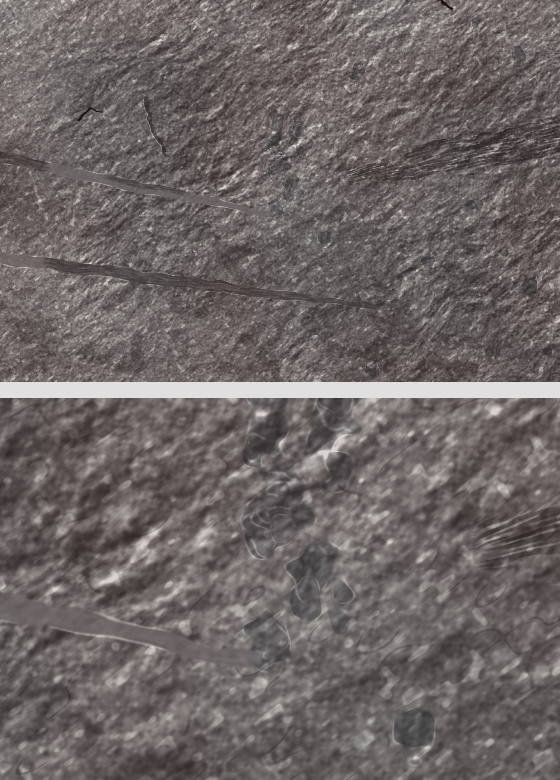
Top, the full canvas; bottom, a detail of the centre.
Reproduce this texture procedurally as a WebGL 1 fragment shader.

```glsl
precision highp float;
// Weathered grey-brown shale slab with dark fossil stems, fibres and blotches.
uniform vec2 u_resolution;

float hash(vec2 p) {
  return fract(sin(dot(p, vec2(127.1, 311.7))) * 43758.545);
}
float noise(vec2 p) {
  vec2 i = floor(p), f = fract(p);
  f = f * f * (3.0 - 2.0 * f);
  return mix(mix(hash(i), hash(i + vec2(1, 0)), f.x),
             mix(hash(i + vec2(0, 1)), hash(i + vec2(1, 1)), f.x), f.y);
}
float fbm(vec2 p) {
  float sum = 0.0, amp = 0.5;
  for (int i = 0; i < 5; i++) {
    sum += amp * noise(p);
    p = mat2(1.6, 1.2, -1.2, 1.6) * p + 7.3;
    amp *= 0.5;
  }
  return sum;
}
// Distance along and across the line from a to b.
vec2 lineCoords(vec2 p, vec2 a, vec2 b) {
  vec2 d = normalize(b - a), q = p - a;
  return vec2(dot(q, d), dot(q, vec2(-d.y, d.x)));
}
float inside(float d, float soft) {
  return 1.0 - smoothstep(-soft, soft, d);
}
float span(float x, float start, float end, float soft) {
  return smoothstep(start - soft, start + soft, x) * inside(x - end, soft);
}
float stroke(vec2 p, vec2 a, vec2 b, float width) {
  vec2 s = lineCoords(p, a, b);
  return span(s.x, 0.0, length(b - a), 0.002) * inside(abs(s.y) - width, 0.002);
}
// Rock height along the diagonal cleavage, with bent layers.
float slabHeight(vec2 p) {
  vec2 q = lineCoords(p, vec2(0.0), vec2(0.8, 0.6));
  return fbm((q + 0.03 * noise(p * 11.0)) * vec2(25.0, 44.0));
}
// Flattened stem: x is tone, y is how far the film or body hides the grain.
vec2 addStem(vec2 state, vec2 s, float len, float width, float film) {
  float w = width * (1.0 - 0.5 * smoothstep(0.5 * len, len, s.x)) + 0.005 * (noise(s * 35.0) - 0.5);
  float ends = span(s.x, -0.1, len, 0.01);
  float body = ends * inside(abs(s.y) - w, 0.0015);
  float streak = noise(s * vec2(45.0, 330.0));
  float tone = mix(state.x, 0.41 + 0.04 * streak, body * 0.85);
  tone = mix(tone, 0.19 + 0.19 * streak, body * film);
  float edge = ends * inside(abs(abs(s.y) - w) - 0.001, 0.0015);
  tone += 0.2 * edge * smoothstep(0.5, 0.7, noise(s * 45.0));
  return vec2(tone, max(state.y, body * (0.75 - 0.25 * film)));
}
// Darkness and broken pale rim of a rounded blotch.
vec2 blotch(vec2 p, vec2 center, float radius) {
  float d = length((p - center) * vec2(1.0, 0.8)) - radius + 0.02 * (noise(p * 75.0) - 0.5);
  return vec2(inside(d, 0.003), inside(abs(d) - 0.001, 0.0015) * smoothstep(0.3, 0.7, noise(p * 95.0)));
}
// Spreading bundle of dark fibres with pale threads.
float addFibres(float tone, vec2 s, float len) {
  float w = 0.018 + 0.034 * sqrt(clamp(s.x / len, 0.0, 1.0));
  float ragged = 0.045 * (noise(s * vec2(16.0, 80.0)) - 0.5);
  float mask = span(s.x, 0.0, len, 0.02) * inside(abs(s.y) - w + ragged, 0.006);
  float fibre = noise(vec2(s.x * 26.0, s.y / w * 12.0));
  float thread = noise(vec2(s.x * 45.0 + 40.0, s.y * 280.0));
  return tone + mask * (0.15 * smoothstep(0.6, 0.85, thread) - 0.17 * smoothstep(0.25, 0.6, fibre));
}
// Crisp rock surface: grain, pale chips and short broken fissures.
float surfaceDetail(vec2 p) {
  vec2 q = lineCoords(p, vec2(0.0), vec2(0.8, 0.6));
  float grain = 0.11 * (noise(p * 165.0) - 0.5) + 0.13 * (noise(q * vec2(240.0, 310.0)) - 0.5);
  float chips = smoothstep(0.72, 0.9, noise(q * vec2(85.0, 140.0) + 9.0));
  float line = inside(abs(noise(q * vec2(30.0, 65.0)) - 0.5) - 0.03, 0.03);
  return grain + 0.13 * chips - 0.09 * line * smoothstep(0.5, 0.7, noise(p * 38.0 + 5.0));
}

void main() {
  vec2 p = gl_FragCoord.xy / u_resolution.y;
  vec2 wobble = p + 0.008 * (vec2(noise(p * 24.0), noise(p * 24.0 + 31.0)) - 0.5);
  vec2 jag = wobble + 0.008 * (vec2(noise(p * 90.0), noise(p * 90.0 + 31.0)) - 0.5);
  // Raking light from the upper left, broad stains and dark patches.
  float relief = slabHeight(p) - slabHeight(p + vec2(-0.003, 0.004));
  float rough = 0.55 + 0.75 * smoothstep(0.35, 0.65, fbm(p * 3.5 + 4.0));
  float tone = 0.421 + 0.75 * rough * relief + 0.25 * (fbm(p * 4.0 + 17.0) - 0.48);
  tone += 0.08 * inside(length(p - vec2(0.0, 1.0)) - 0.25, 0.3);
  tone -= 0.09 * smoothstep(0.52, 0.62, fbm(p * vec2(17.0, 26.0))) * inside(p.y - 0.45, 0.35);
  vec2 smear = lineCoords(wobble, vec2(0.56, 0.31), vec2(0.92, 0.46));
  tone -= 0.2 * span(smear.x, 0.0, 0.38, 0.05) * inside(abs(smear.y) - 0.012, 0.02) * noise(smear * vec2(40.0, 110.0));
  // Blotches: a central column and a few strays.
  vec2 marks = vec2(0.0);
  for (int i = 0; i < 30; i++) {
    float k = float(i), r = hash(vec2(k, 2.0));
    vec2 column = vec2(0.71 + 0.08 * r, 0.45 + 0.013 * k);
    vec2 stray = vec2(0.8 + 0.65 * r, hash(vec2(k, 9.0)));
    marks = max(marks, blotch(p, k < 20.0 ? column : stray, 0.01 + 0.01 * hash(vec2(k, 5.0))));
  }
  tone += 0.17 * marks.y - 0.12 * marks.x;
  // Fibre bundle and two stems.
  tone = addFibres(tone, lineCoords(wobble, vec2(0.91, 0.525), vec2(1.47, 0.645)), 0.62);
  vec2 upper = lineCoords(wobble, vec2(0.0, 0.59), vec2(0.72, 0.435));
  float film = span(upper.x, -0.1, 0.13, 0.015) + span(upper.x, 0.29, 0.49, 0.03) * inside(-upper.y, 0.004);
  vec2 state = addStem(vec2(tone, 0.0), upper, 0.73, 0.014, film * 0.95);
  vec2 lower = lineCoords(wobble, vec2(0.0, 0.325), vec2(0.99, 0.195));
  state = addStem(state, lower, 1.0, 0.015, smoothstep(0.11, 0.13, lower.x) * (0.8 + 0.2 * noise(lower * 30.0)));
  // Curved sliver and pale vein, then grain and open cracks.
  float drop = 0.745 - p.y, side = jag.x - 0.385 - 0.05 * drop - 1.9 * drop * drop;
  float sliver = span(p.y, 0.59, 0.745, 0.006);
  tone = state.x + sliver * (0.22 * inside(abs(side + 0.007) - 0.001, 0.002) - 0.17 * inside(abs(side) - 0.006, 0.002));
  tone += 0.2 * stroke(jag, vec2(0.076, 0.55), vec2(0.124, 0.42), 0.003) * noise(p * 60.0);
  float offset = tone + surfaceDetail(p) * (1.0 - state.y) - 0.42;
  tone = 0.415 + offset + 1.1 * offset * offset;
  float crack = stroke(jag, vec2(0.20, 0.685), vec2(0.24, 0.715), 0.003)
    + stroke(jag, vec2(0.24, 0.715), vec2(0.27, 0.705), 0.002)
    + stroke(jag, vec2(1.145, 1.0), vec2(1.185, 0.973), 0.003);
  tone = clamp(mix(tone, 0.1, min(crack, 1.0)), 0.08, 0.85);
  // Warm mid greys, cooler blotches and slightly yellow highlights.
  float light = smoothstep(0.42, 0.65, tone);
  float green = tone - 0.03 + 0.009 * light + 0.014 * marks.x + 0.03 * (noise(p * 5.0) - 0.5);
  gl_FragColor = vec4(tone, green, green - 0.002 - 0.014 * light + 0.008 * marks.x, 1.0);
}
```
